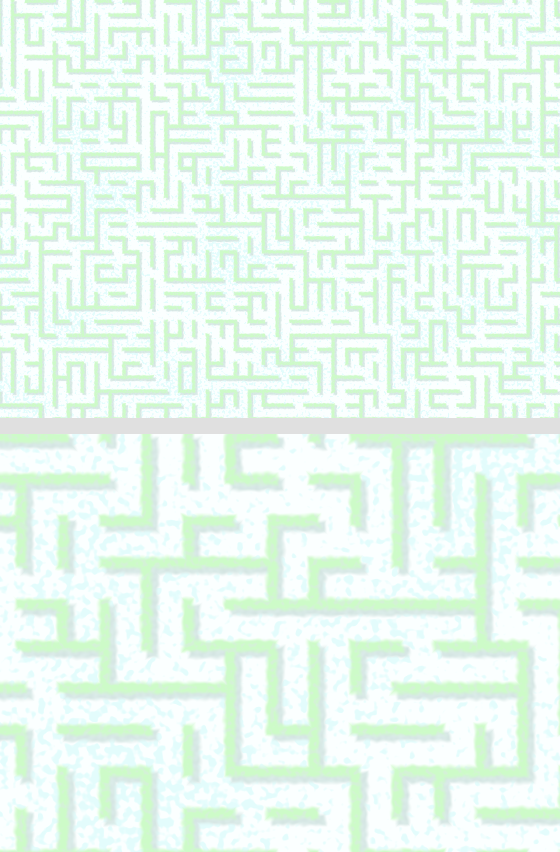
Top: the whole. Bottom: its middle third, enlarged.
Write a WebGL 1 fragment shader that draws this pattern.

```glsl
precision highp float;

uniform vec2 u_resolution;

const float ROWS = 30.0;                  // maze cells over the canvas height
const float WALL_HALF = 0.125;            // half width of the green, in cells
const vec2 SHADE_SHIFT = vec2(0.15, -0.15);
const float SOFTNESS = 0.065;             // half width of the soft edges
const float WOBBLE = 0.07;                // roughness of the wall outlines
const float REGION_SCALE = 0.37;          // size of areas sharing an orientation
const float RUN_BIAS = 0.78;              // chance that a wall follows its line
const float GRAIN_SCALE = 4.6;
const float PATCH_SCALE = 0.22;

const vec3 FLOOR_WHITE = vec3(0.985, 1.0, 1.0);
const vec3 FLOOR_CYAN = vec3(0.89, 0.99, 0.99);
const vec3 WALL_GREEN = vec3(0.805, 0.985, 0.785);
const vec3 WALL_MINT = vec3(0.83, 0.95, 0.84);
const vec3 SHADE_GREY = vec3(0.845, 0.91, 0.90);

float hash(vec2 p) {
  vec3 q = fract(vec3(p.xyx) * 0.1031);
  q += dot(q, q.yzx + 33.33);
  return fract((q.x + q.y) * q.z);
}

float cornerSlope(vec2 corner, vec2 offset) {
  float angle = 6.28318 * hash(corner + 71.0);
  return dot(vec2(cos(angle), sin(angle)), offset);
}

float gradientNoise(vec2 p) {
  vec2 i = floor(p);
  vec2 f = p - i;
  vec2 u = f * f * f * (f * (f * 6.0 - 15.0) + 10.0);
  vec2 e = vec2(1.0, 0.0);
  float low = mix(cornerSlope(i, f), cornerSlope(i + e, f - e), u.x);
  float high = mix(cornerSlope(i + e.yx, f - e.yx), cornerSlope(i + 1.0, f - 1.0), u.x);
  return mix(low, high, u.y);
}

// Each lattice post sends one wall to a neighbouring post
vec2 wallDirection(vec2 post) {
  float region = gradientNoise(post * REGION_SCALE + 17.3);
  bool across = region + 0.7 * (hash(post + 9.0) - 0.5) > 0.0;
  float line = across ? post.y : post.x + 200.0;
  float side = hash(vec2(line, 5.0)) < 0.5 ? -1.0 : 1.0;
  if (hash(post + 131.0) > RUN_BIAS) side = -side;
  return across ? vec2(side, 0.0) : vec2(0.0, side);
}

// Square-ended distance to the closest wall
float wallDistance(vec2 p) {
  vec2 base = floor(p);
  float nearest = 1.0;
  for (int y = -1; y <= 2; y++) {
    for (int x = -1; x <= 2; x++) {
      vec2 post = base + vec2(float(x), float(y));
      vec2 direction = wallDirection(post);
      vec2 q = p - post;
      q = abs(q - direction * clamp(dot(q, direction), 0.0, 1.0));
      nearest = min(nearest, max(q.x, q.y));
    }
  }
  return nearest;
}

float coverage(float distanceToWall, float soft) {
  return 1.0 - smoothstep(WALL_HALF - soft, WALL_HALF + soft, distanceToWall);
}

void main() {
  float cellsPerPixel = ROWS / u_resolution.y;
  vec2 p = gl_FragCoord.xy * cellsPerPixel + vec2(0.1, 0.07);
  float soft = max(SOFTNESS, 0.7 * cellsPerPixel);

  // Fine grain gathers in broad, faint patches
  float grain = gradientNoise(p * GRAIN_SCALE);
  float fine = gradientNoise(p * GRAIN_SCALE * 1.7 + 40.0);
  float patches = gradientNoise(p * PATCH_SCALE + 83.0);
  float rough = WOBBLE * grain;

  // Green walls over their grey lower-right sides
  float green = coverage(wallDistance(p) + rough, soft);
  float shade = coverage(wallDistance(p - SHADE_SHIFT) + rough, soft);

  float tint = smoothstep(0.08, 0.42, grain + 0.5 * fine + 0.5 * patches);
  float mint = smoothstep(0.0, 0.4, fine + 0.3 * grain);
  vec3 color = mix(FLOOR_WHITE, FLOOR_CYAN, tint);
  color = mix(color, SHADE_GREY + 0.025 * fine, shade);
  color = mix(color, mix(WALL_GREEN, WALL_MINT, mint), green);
  gl_FragColor = vec4(color, 1.0);
}
```
